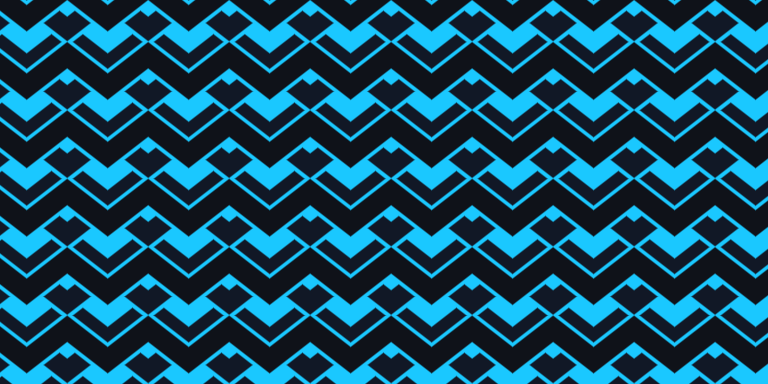
A WebGL 2 fragment shader for this pattern:

```glsl
#version 300 es
precision highp float;
// Cyan zigzag bands on near-black, holding notched diamonds and dark chevrons.
// Each tile is mirrored about its peak, so every edge is a limit on one of two
// slanted coordinates: fall (along the zigzag) and rise (against it).

uniform vec2 u_resolution;
out vec4 fragColor;

// Lengths are in canvas heights.
const vec2 TILE = vec2(0.2109, 0.1781);
const float PEAK_X = 0.1750;                       // x of the first peak
const float SLOPE = 0.775;
const float BAND = 0.1094;                         // vertical depth of a band
const vec2 DIAMOND_RISE = vec2(0.0435, 0.1073);    // notch and lower sides
const float DIAMOND_FALL = 0.0125;                 // rim above the diamond
const vec2 CHEVRON_FALL = vec2(0.0573, 0.0977);    // inner and outer sides
const float CHEVRON_RISE = 0.1206;                 // cut ends of the arms
const float SOFTNESS = 1.0;                        // edge half-width in pixels

const vec3 GROUND = vec3(0.059, 0.069, 0.098);
const vec3 INSET = vec3(0.067, 0.094, 0.149);
const vec3 CYAN = vec3(0.100, 0.785, 1.000);

// Signed distance to a span, negative inside.
float span(float v, vec2 limits) {
    return max(limits.x - v, v - limits.y);
}

// Coverage of a vertical distance, measured square to the slanted edge.
float cover(float d) {
    float edge = SOFTNESS / u_resolution.y;
    return 1.0 - smoothstep(-edge, edge, d * inversesqrt(1.0 + SLOPE * SLOPE));
}

void main() {
    vec2 p = gl_FragCoord.xy / u_resolution.y;
    float depth = 1.0 - p.y;

    // Fold each tile about its peak, then repeat along the sheared vertical.
    float side = abs(mod(p.x - PEAK_X + 0.5 * TILE.x, TILE.x) - 0.5 * TILE.x);
    float halfGap = 0.5 * (TILE.y - BAND);
    float fall = mod(depth - SLOPE * side + halfGap, TILE.y) - halfGap;
    float rise = fall + 2.0 * SLOPE * side;

    // Shapes
    float band = span(fall, vec2(0.0, BAND));
    float diamond = max(span(rise, DIAMOND_RISE), DIAMOND_FALL - fall);
    float chevron = max(span(fall, CHEVRON_FALL), CHEVRON_RISE - rise);

    // Layers
    vec3 color = mix(GROUND, CYAN, cover(band));
    color = mix(color, INSET, cover(min(diamond, chevron)));
    fragColor = vec4(color, 1.0);
}
```
